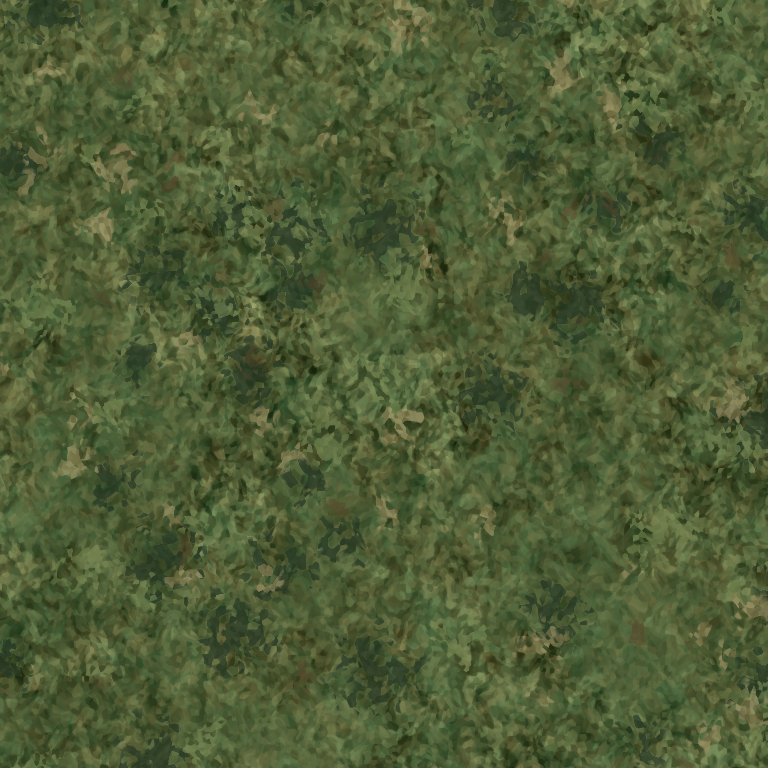
Reproduce this texture procedurally as a Shadertoy shader.

```glsl
const vec3 MOSS = vec3(0.315, 0.372, 0.213);
const vec3 TONE_STEP = vec3(0.068, 0.067, 0.051);   // colour change per unit of tone
const vec3 HUE_STEP = vec3(0.055, -0.008, -0.012);  // from cool green to olive
const vec3 STRAW = vec3(0.56, 0.52, 0.35);
const vec3 SHADE = vec3(0.125, 0.195, 0.125);
const vec3 SPROUT = vec3(0.45, 0.53, 0.32);
const vec3 EARTH = vec3(0.31, 0.25, 0.15);

const float LEAF_CELLS = 165.0;   // finest leaves across the canvas
const float CELL_STRETCH = 0.88;  // below one makes cells taller
const float CELL_SHARPNESS = 13.0;
const float WARP = 0.003;

vec3 hash3(vec2 c) {
    vec3 p = fract(c.xyx * vec3(0.1031, 0.1030, 0.0973));
    p += dot(p, p.yxz + 33.33);
    return fract((p.xxy + p.yzz) * p.zyx);
}

// Softly bordered cells: x is a random tone, y a random hue, both centred on zero
vec2 cells(vec2 p, float count, float seed) {
    p = p * count * vec2(1.0, CELL_STRETCH) + seed * 37.3;
    vec2 base = floor(p);
    vec2 sum = vec2(0.0);
    float total = 0.0;
    for (int y = -1; y <= 1; y++)
    for (int x = -1; x <= 1; x++) {
        vec2 id = base + vec2(x, y);
        vec3 h = hash3(id);
        vec2 d = id + h.xy - p;
        float w = exp(-CELL_SHARPNESS * dot(d, d));
        sum += w * vec2(h.z, fract(h.z * 17.0 + h.x * 5.0));
        total += w;
    }
    return sum / total - 0.5;
}

// Scattered round clumps, one at the centre and zero at the rim
float clumps(vec2 p, float count, float chance, float radius, float seed) {
    p = p * count + seed * 19.7;
    vec2 base = floor(p);
    float cover = 0.0;
    for (int y = -1; y <= 1; y++)
    for (int x = -1; x <= 1; x++) {
        vec2 id = base + vec2(x, y);
        vec3 h = hash3(id + 7.0);
        float size = radius * (0.55 + 0.75 * fract(h.z * 41.0));
        float reach = 1.0 - length(id + h.xy - p) / size;
        cover = max(cover, reach * step(h.z, chance));
    }
    return cover;
}

// Leaves inside a clump, ragged towards its rim
float leafMask(float clump, float leaf) {
    return smoothstep(0.36, 0.60, clump * 0.75 + leaf) * smoothstep(0.0, 0.25, clump);
}

void mainImage(out vec4 fragColor, in vec2 fragCoord) {
    vec2 uv = fragCoord / iResolution.y;
    vec2 p = uv + WARP * sin(uv.yx * vec2(83.0, 97.0) + 2.0 * sin(uv * 41.0));

    // Layers of leaves, from fine to broad
    vec2 fine = cells(p, LEAF_CELLS, 1.0);
    vec2 leaf = cells(p, LEAF_CELLS * 0.58, 2.0);
    vec2 tuft = cells(p, LEAF_CELLS * 0.29, 3.0);
    vec2 patchy = cells(p, LEAF_CELLS * 0.12, 4.0);
    vec2 broad = cells(p, LEAF_CELLS * 0.045, 5.0);

    // Calm and lively areas
    float lively = clamp(1.0 + 0.7 * broad.y + 0.5 * patchy.y, 0.6, 1.5);
    float tone = lively * (1.9 * fine.x + 2.2 * leaf.x + 1.5 * tuft.x)
               + 0.9 * patchy.x + 0.5 * broad.x;
    float hue = 0.45 * fine.y + 0.6 * leaf.y + 0.6 * tuft.y + 0.5 * patchy.y;
    vec3 color = MOSS + tone * TONE_STEP + hue * HUE_STEP;

    // Dark gaps, bright sprouts, bare earth and dry straw
    float grain = 0.6 * fine.x + 0.6 * leaf.y;
    float gaps = leafMask(clumps(p, 9.0, 0.40, 0.60, 1.0), 0.7 * leaf.x - 0.3 * fine.y);
    float sprouts = leafMask(clumps(p, 11.0, 0.30, 0.50, 2.0), grain);
    float earth = leafMask(clumps(p, 13.0, 0.14, 0.35, 3.0), grain);
    float straw = leafMask(clumps(p, 12.0, 0.24, 0.42, 4.0), 0.8 * leaf.x + 0.4 * fine.y);
    color = mix(color, SHADE + 0.03 * fine.x, 0.70 * gaps);
    color = mix(color, SPROUT + 0.10 * fine.y, 0.55 * sprouts);
    color = mix(color, EARTH, 0.50 * earth);
    color = mix(color, STRAW + 0.16 * fine.x, 0.65 * straw);

    fragColor = vec4(clamp(color, 0.0, 1.0), 1.0);
}
```
